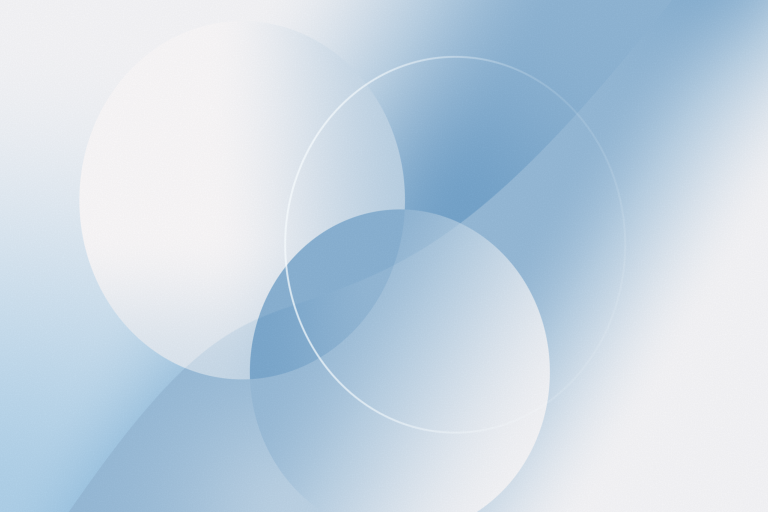
Reproduce this background procedurally as a Shadertoy shader.

```glsl
// Soft blue abstract backdrop: an S-shaped curve parts two gradients, with
// two translucent ovals that overlap and a thin fading ring on top.
// Each region gives a tone (0 light, 1 deep) that one colour ramp paints.

// Colour ramp
const vec3 PALE = vec3(0.94, 0.94, 0.95);
const vec3 MIST = vec3(0.71, 0.80, 0.875);
const vec3 DEEP = vec3(0.45, 0.63, 0.78);
const vec3 SKY_TINT = vec3(0.0, 0.045, 0.06);

// Ovals: centre and radii, in canvas heights
const vec2 WHITE_POS = vec2(0.473, 0.609), WHITE_RADII = vec2(0.318, 0.350);
const vec2 BLUE_POS  = vec2(0.781, 0.273), BLUE_RADII  = vec2(0.293, 0.318);
const vec2 RING_POS  = vec2(0.889, 0.522), RING_RADII  = vec2(0.332, 0.367);
const float RING_WIDTH = 0.0038;

// Dividing curve: its flattest point, slope there, then (slope, width) per side
const vec2 BEND = vec2(0.58, 0.406);
const float BEND_SLOPE = 0.34;
const vec2 LEFT_ARM = vec2(1.6, 0.26), RIGHT_ARM = vec2(1.4, 0.437);

const float GRADIENT_TILT = 0.6;
const float GRAIN_CELLS = 340.0, GRAIN_AMOUNT = 0.016;

float ellipseDistance(vec2 p, vec2 radii) {
    float k = length(p / radii);
    return k * (k - 1.0) / max(length(p / (radii * radii)), 1e-4);
}

float curveHeight(float x) {
    float d = x - BEND.x;
    vec2 arm = d < 0.0 ? LEFT_ARM : RIGHT_ARM;
    return BEND.y + arm.x * d - (arm.x - BEND_SLOPE) * arm.y * tanh(d / arm.y);
}

float glow(vec2 p, vec2 centre, float radius) {
    vec2 q = (p - centre) / radius;
    return exp(-dot(q, q));
}

// Smooth coverage of the inside of a shape
float cover(float d, float pixel) {
    return smoothstep(0.75 * pixel, -0.75 * pixel, d);
}

vec3 ramp(float tone) {
    return tone < 0.5 ? mix(PALE, MIST, tone * 2.0) : mix(MIST, DEEP, tone * 2.0 - 1.0);
}

vec2 hash2(vec2 p) {
    vec3 q = fract(vec3(p.xyx) * vec3(0.1031, 0.1030, 0.0973));
    q += dot(q, q.yzx + 33.33);
    return fract((q.xx + q.yz) * q.zy);
}

// Cellular noise: distance to the nearest jittered point
float cellular(vec2 p) {
    vec2 cell = floor(p);
    float nearest = 2.0;
    for (int j = -1; j <= 1; j++)
        for (int i = -1; i <= 1; i++) {
            vec2 c = cell + vec2(i, j);
            nearest = min(nearest, distance(p, c + hash2(c)));
        }
    return nearest;
}

void mainImage(out vec4 fragColor, in vec2 fragCoord) {
    float pixel = 1.0 / iResolution.y;
    vec2 p = fragCoord * pixel;
    float slant = p.x - GRADIENT_TILT * p.y;

    // Region masks
    float above = cover((curveHeight(p.x) - p.y) / 1.4, pixel);
    float inWhite = cover(ellipseDistance(p - WHITE_POS, WHITE_RADII), pixel);
    float inBlue = cover(ellipseDistance(p - BLUE_POS, BLUE_RADII), pixel);

    // Background above the curve: sky at lower left, deep blue at right
    float sky = smoothstep(0.95, -0.05, p.y + 0.1 * p.x)
              * (1.0 - smoothstep(0.3, 0.8, p.x));
    float upper = 0.58 * sky + 0.8 * smoothstep(0.0, 0.6, p.x - 0.5 * p.y)
                + 0.2 * glow(p, vec2(0.9, 0.58), 0.25);

    // Background below the curve: blue band fading to pale at lower right
    float lower = 0.76 * (1.0 - smoothstep(0.7, 1.15, slant))
                - 0.3 * glow(p, vec2(0.6, -0.02), 0.25)
                + 0.2 * glow(p, vec2(1.5, 1.05), 0.2);
    float tone = mix(lower, upper, above);

    // Ovals and the lens they share
    float white = 0.55 * smoothstep(0.4, 0.85, p.x)
                + 0.25 * smoothstep(0.55, 0.25, p.y) - 0.04 + 0.15 * (1.0 - above);
    float blue = 0.74 * (1.0 - smoothstep(0.35, 1.0, slant)) + 0.08 * above;
    float lens = mix(mix(0.95, 0.77, smoothstep(0.5, 0.75, p.x)), 0.85, above);
    tone = mix(tone, white, inWhite);
    tone = mix(tone, mix(blue, lens, inWhite), inBlue);

    vec3 color = ramp(tone);
    color += SKY_TINT * 0.58 * sky * above * (1.0 - inWhite) * (1.0 - inBlue);

    // Ring, bright at left and faint at right
    vec2 q = p - RING_POS;
    float ring = cover(abs(ellipseDistance(q, RING_RADII)) - 0.5 * RING_WIDTH, pixel);
    float ringAlpha = mix(0.75, 0.12, smoothstep(-1.0, 0.8, q.x / RING_RADII.x));
    color = mix(color, vec3(0.96, 0.98, 0.99), ring * ringAlpha);

    // Fine paper grain
    color += GRAIN_AMOUNT * (cellular(p * GRAIN_CELLS) - 0.5);
    fragColor = vec4(clamp(color, 0.0, 1.0), 1.0);
}
```
